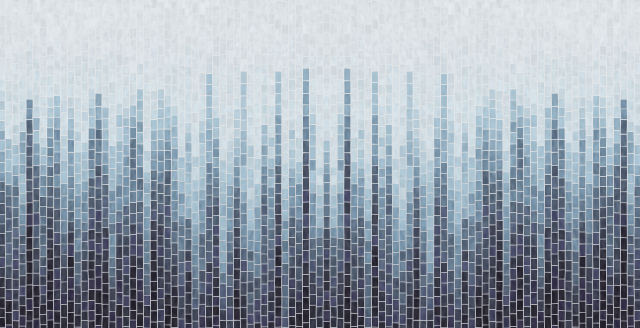
A WebGL 1 fragment shader for this pattern:

```glsl
precision highp float;
// Mirrored mosaic of small glass tiles, fading from white through blue to ink.
// Each column of tiles is a bar with its own offset; a depth value, raised on
// evenly scattered streaks and hashed per column and tile, picks the colour.
uniform vec2 u_resolution;

const float ASPECT = 1.954;
const float COLUMN_WIDTH = 0.0211;
const float TILE_HEIGHT = 0.0335;

float hash(vec2 p) {
  return fract(sin(dot(p, vec2(12.99, 78.23))) * 4375.85);
}

float noise(vec2 p) {
  vec2 i = floor(p);
  vec2 f = fract(p);
  f = f * f * (3.0 - 2.0 * f);
  return mix(mix(hash(i), hash(i + vec2(1.0, 0.0)), f.x),
             mix(hash(i + vec2(0.0, 1.0)), hash(i + 1.0), f.x), f.y);
}

// Glass colour from pale top (0) to dark bottom (1)
vec3 glassColor(float depth) {
  vec3 c = mix(vec3(0.865, 0.885, 0.90), vec3(0.81, 0.862, 0.89), smoothstep(0.05, 0.36, depth));
  c = mix(c, vec3(0.65, 0.755, 0.815), smoothstep(0.34, 0.46, depth));
  c = mix(c, vec3(0.47, 0.58, 0.665), smoothstep(0.47, 0.60, depth));
  c = mix(c, vec3(0.34, 0.40, 0.475), smoothstep(0.59, 0.71, depth));
  c = mix(c, vec3(0.24, 0.255, 0.32), smoothstep(0.70, 0.85, depth));
  return mix(c, vec3(0.165, 0.155, 0.20), smoothstep(0.85, 1.0, depth));
}

// Extra depth on tall dark columns about five apart; columns between are paler
float streakDepth(float column, float fall) {
  float extra = 0.0;
  float nearest = 3.0;
  for (int i = 0; i < 9; i++) {
    float k = float(i);
    float sway = max(0.0, 1.6 * cos(1.848 * (k - 0.35)));
    float center = floor(2.0 + 5.17 * k + sway);
    float start = 0.205 + 0.012 * k;
    float strength = 0.245 + 0.055 * cos(2.03 * k);
    float away = abs(column - center);
    float onColumn = 1.0 - step(0.5, away);
    float beside = 1.0 - step(0.5, abs(column - center - 1.0));
    extra += onColumn * step(start, fall) * mix(strength, 0.05, fall);
    extra += beside * step(start + 0.10, fall) * 0.05;
    nearest = min(nearest, away);
  }
  float middle = (1.0 - step(0.5, column)) * step(0.47, fall);
  extra += 0.16 * middle * (1.4 - fall);
  return extra - 0.02 * (nearest - 1.0) * smoothstep(0.2, 0.4, fall);
}

void main() {
  vec2 uv = gl_FragCoord.xy / u_resolution;
  float pixel = 1.0 / u_resolution.y;

  // Mirror about the axis, then split into columns and staggered rows
  float side = abs(uv.x - 0.5104) * ASPECT / COLUMN_WIDTH;
  side += 0.07 * (noise(vec2(side * 0.7, uv.y * 22.0)) - 0.5);
  float column = floor(side + 0.5);
  float across = side - column;
  float rowHeight = TILE_HEIGHT * (0.90 + 0.20 * hash(vec2(column, 8.0)));
  float shift = hash(vec2(column, 5.0));
  float rise = uv.y / rowHeight + shift;
  rise += 0.40 * (noise(vec2(column * 3.7, uv.y * 14.0)) - 0.5);
  rise += 0.06 * across * (hash(vec2(column, floor(rise))) - 0.5);
  float row = floor(rise);
  float along = rise - row - 0.5;
  vec2 tile = vec2(column, row);

  // Depth of this tile: height, distance from the axis, streaks and scatter
  float fall = 1.0 - (row + 0.5 - shift) * rowHeight;
  float band = smoothstep(0.12, 0.45, fall);
  float depth = 0.01 + 0.96 * fall + streakDepth(column, fall);
  depth += 0.21 * (hash(vec2(column, 21.0)) - 0.54) * band;
  depth += 0.14 * (noise(vec2(column * 9.0, fall * 5.0)) - 0.5) * band;
  depth += 0.10 * (hash(tile + 40.0) - 0.5);
  depth += (0.13 * smoothstep(4.0, 44.0, column) - 0.06) * band;

  // Glass with cloudy veins, violet dark tiles and small brightness changes
  vec3 glass = glassColor(depth);
  float vein = noise(vec2(side * 2.3 + uv.y * 35.0, uv.y * 60.0 - side) + tile * 7.0);
  glass *= 0.95 + 0.06 * vein + 0.035 * hash(tile + 13.0);
  float violet = step(0.72, hash(tile + 71.0)) * smoothstep(0.62, 0.85, depth);
  glass += violet * vec3(0.04, 0.035, 0.08);
  glass += 0.07 * (vein - 0.5) * smoothstep(0.4, 0.7, depth);

  // Pale grout around each tile
  vec2 inset = vec2((0.5 - abs(across)) * COLUMN_WIDTH,
                    (0.5 - abs(along)) * rowHeight);
  vec2 cover = clamp(0.5 + (inset - vec2(0.0013, 0.0011)) / pixel, 0.0, 1.0);
  vec3 grout = mix(vec3(0.89, 0.90, 0.905), vec3(0.76, 0.77, 0.79), smoothstep(0.3, 0.9, fall));
  gl_FragColor = vec4(mix(grout, glass, cover.x * cover.y), 1.0);
}
```
